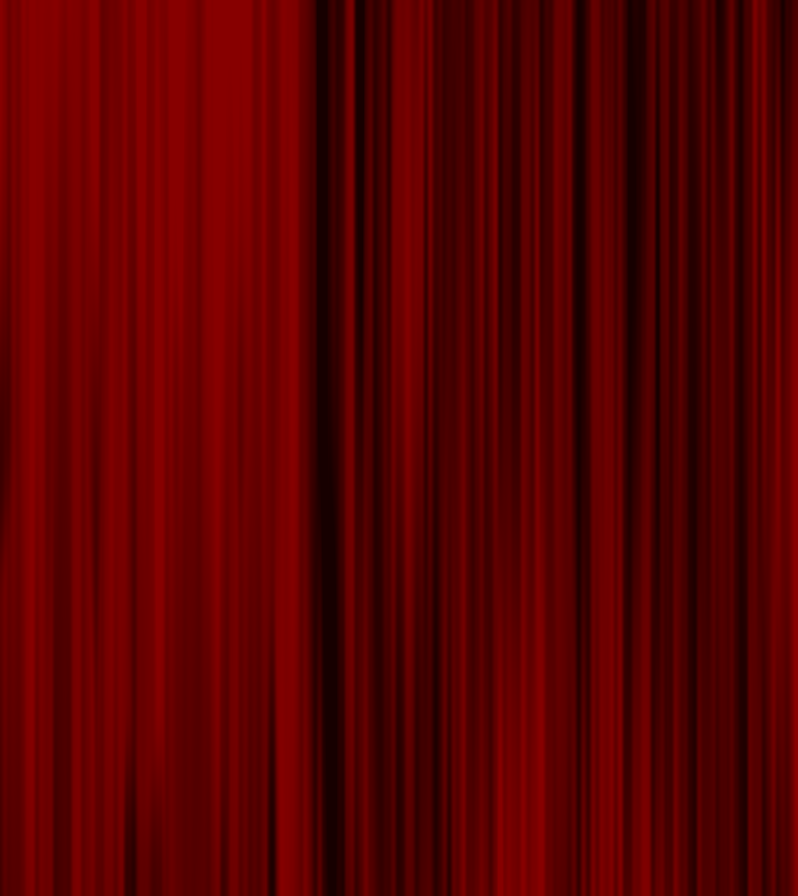
Write a WebGL 1 fragment shader that draws this background.

```glsl
precision highp float;

uniform vec2 u_resolution;

#define PANEL_EDGE 0.392
#define FOLD_COUNT 20.0
#define FOLD_DRIFT 1.3
#define FINE_GAIN 1.13
#define LIT_TONE 0.455
#define SHADE_TONE 0.3
#define LIT_CONTRAST 0.5
#define SHADE_CONTRAST 0.95
#define CREASE_COUNT 50.0
#define CREASE_DEPTH 0.34
#define DARKEST 0.09
#define BRIGHTEST 0.53

float hash(vec2 cell) {
  return fract(sin(dot(cell, vec2(127.1, 311.7))) * 43758.5453);
}

float valueNoise(vec2 p) {
  vec2 cell = floor(p);
  vec2 f = fract(p);
  f = f * f * (3.0 - 2.0 * f);
  float low = mix(hash(cell), hash(cell + vec2(1.0, 0.0)), f.x);
  float high = mix(hash(cell + vec2(0.0, 1.0)), hash(cell + 1.0), f.x);
  return mix(low, high, f.y);
}

// Vertical streaks: frequency grows across the cloth, hardly along it.
float foldNoise(vec2 uv) {
  vec2 frequency = vec2(FOLD_COUNT, FOLD_DRIFT);
  float weight = 1.0;
  float total = 0.0;
  float weightSum = 0.0;
  for (int i = 0; i < 4; i++) {
    total += weight * valueNoise(uv * frequency + float(i) * vec2(37.0, 11.3));
    weightSum += weight;
    frequency *= vec2(2.05, 1.05);
    weight *= FINE_GAIN;
  }
  return total / weightSum - 0.5;
}

void main() {
  vec2 uv = gl_FragCoord.xy / u_resolution;
  float folds = foldNoise(uv);

  // Lit panel, fading downwards, with narrow creases opening near the hem.
  float crease = valueNoise(uv * vec2(CREASE_COUNT, 1.7) + vec2(71.0, 5.0));
  crease = smoothstep(0.66, 1.0, crease) * smoothstep(0.95, 0.25, uv.y);
  float lit = LIT_TONE + LIT_CONTRAST * folds
            + 0.09 * (uv.y - 0.5) - CREASE_DEPTH * crease;

  // Shaded panel, darkest at the top and in the gap beside the lit panel.
  float gap = 1.0 - smoothstep(0.01, 0.07, uv.x - PANEL_EDGE);
  float shade = SHADE_TONE + SHADE_CONTRAST * folds
              - 0.08 * (uv.y - 0.5) - 0.08 * gap;

  float panel = smoothstep(PANEL_EDGE - 0.012, PANEL_EDGE + 0.012, uv.x);
  float tone = clamp(mix(lit, shade, panel), DARKEST, BRIGHTEST);
  gl_FragColor = vec4(tone, 0.0, 0.0, 1.0);
}
```
